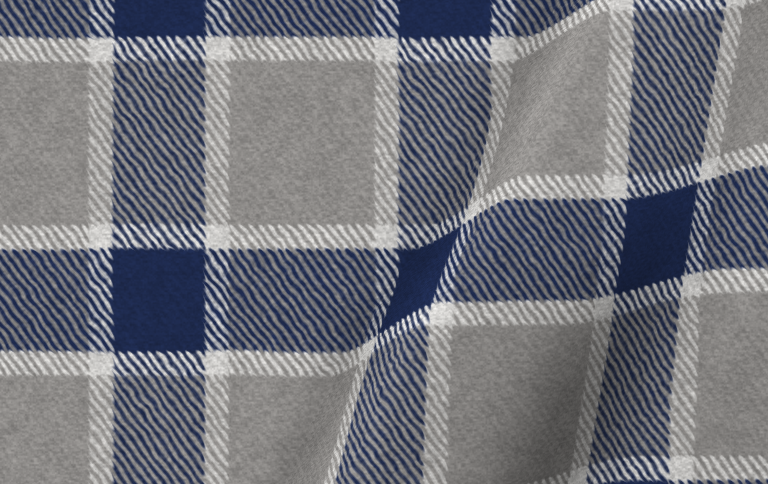
This texture is drawn by a WebGL 2 fragment shader. Its source:

```glsl
#version 300 es
precision highp float;
// Brushed flannel plaid in navy, grey and white, rippled by two diagonal folds.
// Warp and weft stripes are repeated bands; a twill mask decides which thread
// shows on top, and the folds shift the cloth coordinates and shade the surface.
uniform vec2 u_resolution;
out vec4 outColor;

const vec3 NAVY = vec3(0.105, 0.155, 0.30);
const vec3 GREY = vec3(0.565, 0.555, 0.545);
const vec3 WHITE = vec3(0.83, 0.825, 0.815);

float hash(vec2 p) {
    vec3 q = fract(p.xyx * vec3(0.1031, 0.1030, 0.0973));
    q += dot(q, q.yzx + 33.33);
    return fract((q.x + q.y) * q.z);
}

float noise(vec2 p) {
    vec2 i = floor(p), f = fract(p);
    f = f * f * (3.0 - 2.0 * f);
    return mix(mix(hash(i), hash(i + vec2(1, 0)), f.x),
               mix(hash(i + vec2(0, 1)), hash(i + vec2(1, 1)), f.x), f.y);
}

float bump(float x, float width) {
    return exp(-x * x / (width * width));
}

// Thread colour across one repeat: navy band, white borders, grey ground
vec3 stripe(float t, float center, float halfWidth, float period) {
    float d = abs(mod(t - center + 0.5 * period, period) - 0.5 * period);
    float soft = max(0.018, fwidth(t));
    vec3 color = mix(NAVY, WHITE, smoothstep(-soft, soft, d - halfWidth));
    return mix(color, GREY, smoothstep(-soft, soft, d - halfWidth - 0.24));
}

void main() {
    // Canvas is 4.84 units high, y pointing down
    vec2 p = gl_FragCoord.xy / u_resolution.y * 4.84;
    p.y = 4.84 - p.y;

    // Signed distances to the folds, and the cloth they swallow
    float wave = 0.07 * sin(p.y * 2.1 + 0.6);
    float foldA = p.x - 5.95 + 0.58 * p.y + wave;
    float foldB = p.x - 7.9 + 0.45 * p.y;
    float stepA = smoothstep(-0.42, 0.25, foldA);
    float stepB = smoothstep(-0.8, 0.6, foldB);
    vec2 cloth = p + stepA * vec2(0.5 + 0.04 * p.y, 0.5) + stepB * vec2(0.4, 0.33);
    cloth += 0.025 * (vec2(noise(p * 1.7), noise(p * 1.7 + 40.0)) - 0.5);

    // Diagonal twill, with slightly uneven yarn
    float phase = (cloth.x - 0.75 * cloth.y) / 0.098;
    phase += 0.35 * (noise(cloth * 9.0) - 0.5);
    float fade = 1.0 - smoothstep(0.3, 0.8, fwidth(phase));
    float rib = sin(6.2832 * phase) * fade;
    float weftOnTop = 0.56 + 0.44 * clamp(rib * 1.25, -1.0, 1.0);
    weftOnTop += 0.3 * (noise(cloth * vec2(34.0, 30.0)) - 0.5);
    weftOnTop = clamp(weftOnTop, 0.0, 1.0);

    // Stripes, their edges stepped by the twill
    vec3 warp = stripe(cloth.x + 0.014 * rib, 1.58, 0.46, 2.86);
    vec3 weft = stripe(cloth.y + 0.014 * rib, 3.01, 0.51, 3.14);
    vec3 color = mix(warp, weft, weftOnTop);

    // Brushed nap: fine fibres, mottling and a faint rib relief
    float fibre = noise(cloth * vec2(26.0, 48.0)) - 0.5;
    float grain = noise(cloth * 62.0 + 17.0) - 0.5;
    float mottle = noise(cloth * 7.0) - 0.5;
    color *= 1.0 + 0.16 * fibre + 0.12 * grain + 0.07 * mottle + 0.025 * rib;
    color = mix(color, vec3(0.5), 0.035);

    // Fold light: lit crest, hollow behind it, deep shadow at lower right
    float low = smoothstep(1.2, 4.2, p.y);
    float light = 0.98;
    light += 0.09 * bump(foldA - 0.12, 0.22);
    light -= 0.13 * bump(foldA + 0.35, 0.3);
    light -= (0.06 + 0.28 * low) * bump(foldB + 0.3, 0.6);
    light -= 0.08 * low * smoothstep(0.2, 0.8, foldA);
    light += 0.04 * bump(foldB - 0.7, 0.4);
    outColor = vec4(clamp(color * light, 0.0, 1.0), 1.0);
}
```
